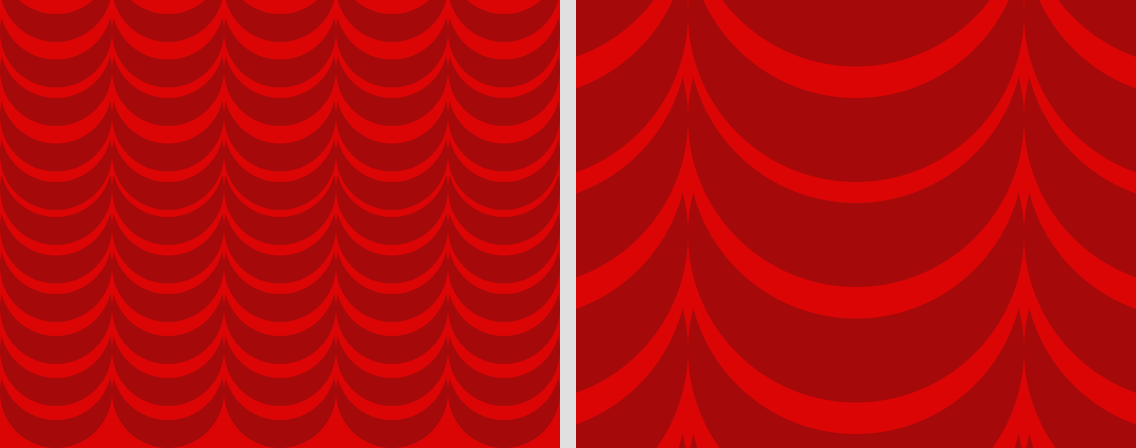
Left: the whole. Right: its middle third, enlarged.
Write a WebGL 1 fragment shader that draws this pattern.

```glsl
precision highp float;
// Five columns of hanging scallops: dark red swags parted by bright red bands
// of uneven width. Each swag is a dark disc with a bright disc raised above it;
// rows are painted from the bottom up, so each row overlaps the one below.

uniform vec2 u_resolution;

// Anti-aliased coverage of a disc that touches both sides of its column.
float disc(vec2 p, float bottom, float pixel) {
  float d = length(p - vec2(0.0, bottom + 16.0)) - 16.0;
  return clamp(0.5 - d / pixel, 0.0, 1.0);
}

void main() {
  // The canvas is 160 units wide; each column takes 32 of them.
  float pixel = 160.0 / u_resolution.x;
  vec2 p = gl_FragCoord.xy * pixel;
  p.x = mod(p.x, 32.0) - 16.0;

  vec3 dark = vec3(0.65, 0.035, 0.035);
  vec3 bright = vec3(0.863, 0.02, 0.02);

  // Height of the bright band above each swag, from the bottom row up.
  float band[11];
  band[0] = 4.0; band[1] = 4.0; band[2] = 4.0; band[3] = 3.0;
  band[4] = 3.0; band[5] = 2.0; band[6] = 3.0; band[7] = 5.0;
  band[8] = 3.0; band[9] = 5.0; band[10] = 4.0;

  // Stack the rows; the background shows in the slivers between columns.
  vec3 color = bright;
  float bottom = 0.0;
  for (int row = 0; row < 11; row++) {
    color = mix(color, dark, disc(p, bottom, pixel));
    color = mix(color, bright, disc(p, bottom + 8.0, pixel));
    bottom += 8.0 + band[row];
  }

  gl_FragColor = vec4(color, 1.0);
}
```
